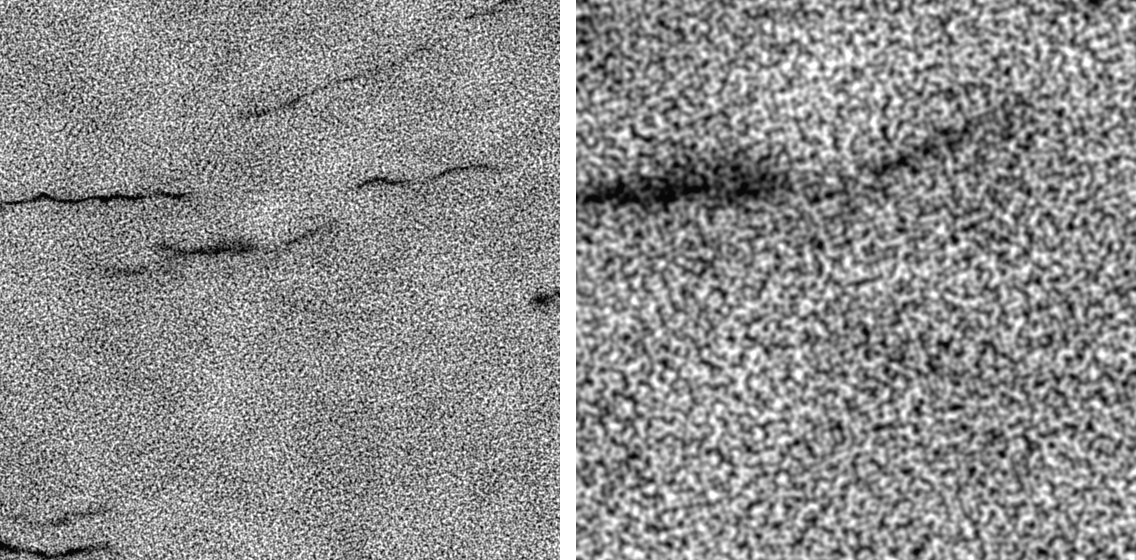
Left: the whole. Right: its middle third, enlarged.
This texture is drawn by a Shadertoy shader. Its source:

```glsl
// Grainy grey stone surface crossed by ragged, gently rising dark cracks.

// Unit gradient for a lattice corner
vec2 cornerGradient(vec2 cell) {
    uvec2 q = uvec2(ivec2(cell)) * uvec2(1597334673u, 3812015801u);
    uint h = (q.x ^ q.y) * 1597334673u;
    h = (h ^ (h >> 15)) * 2246822519u;
    h ^= h >> 13;
    float angle = float(h & 65535u) / 65536.0 * 6.28318;
    return vec2(cos(angle), sin(angle));
}

float gradientNoise(vec2 p) {
    vec2 i = floor(p), f = p - i;
    vec2 u = f * f * f * (f * (f * 6.0 - 15.0) + 10.0);
    float a = dot(cornerGradient(i), f);
    float b = dot(cornerGradient(i + vec2(1, 0)), f - vec2(1, 0));
    float c = dot(cornerGradient(i + vec2(0, 1)), f - vec2(0, 1));
    float d = dot(cornerGradient(i + vec2(1, 1)), f - vec2(1, 1));
    return mix(mix(a, b, u.x), mix(c, d, u.x), u.y);
}

mat2 rotation(float angle) {
    float c = cos(angle), s = sin(angle);
    return mat2(c, s, -s, c);
}

// Dark stroke from start to end: sharp core, softer shadow below, faded tips
float crack(vec2 p, vec2 start, vec2 end, float width, float depth) {
    vec2 axis = end - start;
    float along = dot(p - start, axis) / dot(axis, axis);
    float t = clamp(along, 0.0, 1.0);
    vec2 offset = p - start - axis * t;
    float dist = length(offset);
    float taper = smoothstep(-0.02, 0.2, along) * smoothstep(1.02, 0.7, along);
    float core = exp(-pow(dist / width, 2.0));
    float shade = exp(-dist / (width * (offset.y < 0.0 ? 3.0 : 1.2)));
    return depth * taper * (0.75 * core + 0.3 * shade);
}

void mainImage(out vec4 fragColor, in vec2 fragCoord) {
    vec2 uv = fragCoord / iResolution.xy;

    // Bend the cracks and break up their edges
    vec2 p = uv;
    p.y += 0.025 * gradientNoise(uv * vec2(9.0, 5.0) + 3.7);
    p.y += 0.012 * gradientNoise(uv * vec2(26.0, 34.0) + 11.3);
    p += 0.005 * gradientNoise(uv * 85.0 + 5.1);

    // Long seams
    float dark = crack(p, vec2(-0.12, 0.634), vec2(0.42, 0.656), 0.0055, 0.52);
    dark += crack(p, vec2(0.59, 0.662), vec2(0.95, 0.712), 0.0050, 0.36);
    dark += crack(p, vec2(0.38, 0.770), vec2(0.86, 0.945), 0.0050, 0.26);
    dark += crack(p, vec2(0.82, 0.965), vec2(1.00, 1.030), 0.0060, 0.30);

    // Broad shadowed hollow and its fainter branches
    dark += crack(p, vec2(0.26, 0.555), vec2(0.50, 0.560), 0.0110, 0.44);
    dark += crack(p, vec2(0.14, 0.525), vec2(0.36, 0.515), 0.0110, 0.24);
    dark += crack(p, vec2(0.47, 0.535), vec2(0.63, 0.620), 0.0100, 0.24);

    // Short breaks near the borders
    dark += crack(p, vec2(0.94, 0.468), vec2(1.06, 0.495), 0.0070, 0.50);
    dark += crack(p, vec2(-0.06, 0.020), vec2(0.24, 0.015), 0.0070, 0.56);
    dark += crack(p, vec2(-0.02, 0.070), vec2(0.24, 0.090), 0.0050, 0.32);

    // Patchy strength along each crack
    dark *= clamp(0.95 + 1.1 * gradientNoise(uv * vec2(22.0, 40.0) + 8.6), 0.35, 1.3);

    // Broad mottling, drawn out along the rising grain direction
    vec2 slanted = rotation(-0.25) * uv;
    float mottle = 0.11 * gradientNoise(uv * 5.0 + 2.4)
                 + 0.12 * gradientNoise(slanted * vec2(12.0, 21.0) + 6.2)
                 + 0.08 * gradientNoise(slanted * vec2(30.0, 52.0) + 9.8);

    // Fine speckle from two rotated layers
    float speckle = 0.52 * gradientNoise(rotation(0.6) * uv * 145.0 + 17.0)
                  + 0.60 * gradientNoise(rotation(-0.35) * uv * 235.0 + 41.0);
    speckle *= 1.0 - 0.45 * clamp(dark * 1.8, 0.0, 1.0);

    float grey = clamp(0.565 + mottle + speckle - dark, 0.03, 1.0);
    fragColor = vec4(vec3(grey), 1.0);
}
```
